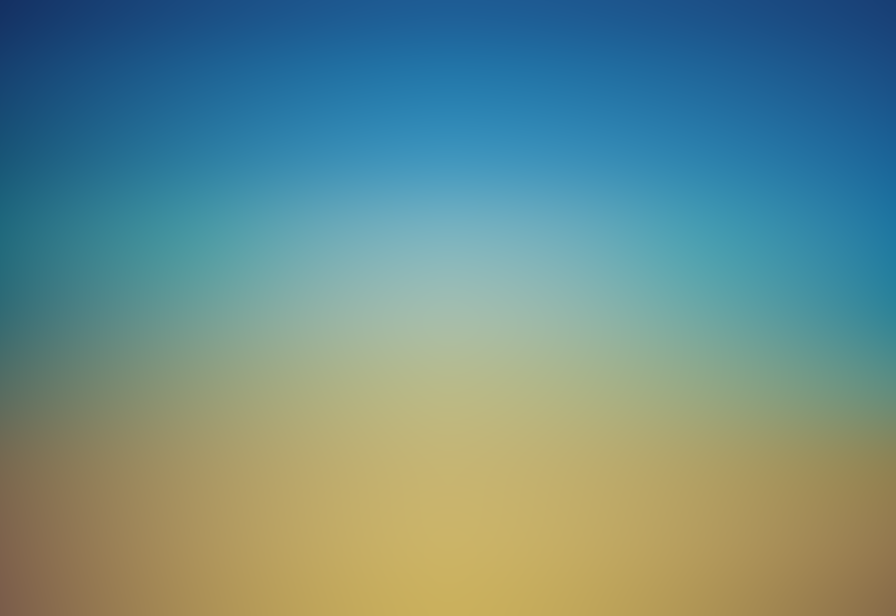
Reproduce this background procedurally as a Shadertoy shader.

```glsl
// Soft dusk gradient: deep blue sky melting through pale teal into warm sand, dimmed at both sides.
#define STOPS 9
#define SIDE_FALLOFF 1.6
#define TEAL_TINT vec3(-0.055, 0.010, -0.005)
#define TEAL_CENTER vec2(0.58, 0.60)
#define TEAL_SIZE vec2(0.24, 0.13)

// Vertical colour ramps, bottom to top, in 0..255 units
const vec3 LEFT_RAMP[STOPS] = vec3[STOPS](
    vec3(122, 92, 74), vec3(125, 98, 76), vec3(118, 104, 80),
    vec3(84, 108, 98), vec3(48, 106, 116), vec3(32, 104, 124),
    vec3(24, 84, 118), vec3(22, 66, 112), vec3(20, 48, 98));
const vec3 MIDDLE_RAMP[STOPS] = vec3[STOPS](
    vec3(202, 176, 92), vec3(203, 180, 104), vec3(197, 181, 116),
    vec3(184, 186, 138), vec3(161, 189, 175), vec3(120, 178, 191),
    vec3(62, 148, 188), vec3(36, 120, 170), vec3(30, 92, 148));
const vec3 RIGHT_RAMP[STOPS] = vec3[STOPS](
    vec3(134, 106, 72), vec3(146, 120, 78), vec3(140, 130, 84),
    vec3(92, 140, 128), vec3(44, 130, 152), vec3(30, 118, 160),
    vec3(26, 98, 150), vec3(26, 78, 132), vec3(24, 62, 116));

// Smooth Catmull-Rom lookup along a ramp
vec3 sampleRamp(vec3 ramp[STOPS], float height) {
    float position = clamp(height, 0.0, 1.0) * float(STOPS - 1);
    int i = min(int(position), STOPS - 2);
    float t = position - float(i);
    vec3 before = ramp[max(i - 1, 0)];
    vec3 start = ramp[i];
    vec3 end = ramp[i + 1];
    vec3 after = ramp[min(i + 2, STOPS - 1)];
    vec3 startSlope = 0.5 * (end - before);
    vec3 endSlope = 0.5 * (after - start);
    vec3 change = end - start;
    vec3 curve = startSlope + t * (3.0 * change - 2.0 * startSlope - endSlope
               + t * (startSlope + endSlope - 2.0 * change));
    return (start + t * curve) / 255.0;
}

void mainImage(out vec4 fragColor, in vec2 fragCoord) {
    vec2 uv = fragCoord / iResolution.xy;
    float across = 2.0 * uv.x - 1.0;

    // Bright middle fading towards each side
    vec3 middle = sampleRamp(MIDDLE_RAMP, uv.y);
    vec3 side = across < 0.0 ? sampleRamp(LEFT_RAMP, uv.y) : sampleRamp(RIGHT_RAMP, uv.y);
    vec3 color = mix(middle, side, pow(abs(across), SIDE_FALLOFF));

    // Mirrored teal pools beside the pale centre
    vec2 offset = (vec2(abs(across), uv.y) - TEAL_CENTER) / TEAL_SIZE;
    color += TEAL_TINT * exp(-dot(offset, offset));

    fragColor = vec4(clamp(color, 0.0, 1.0), 1.0);
}
```
